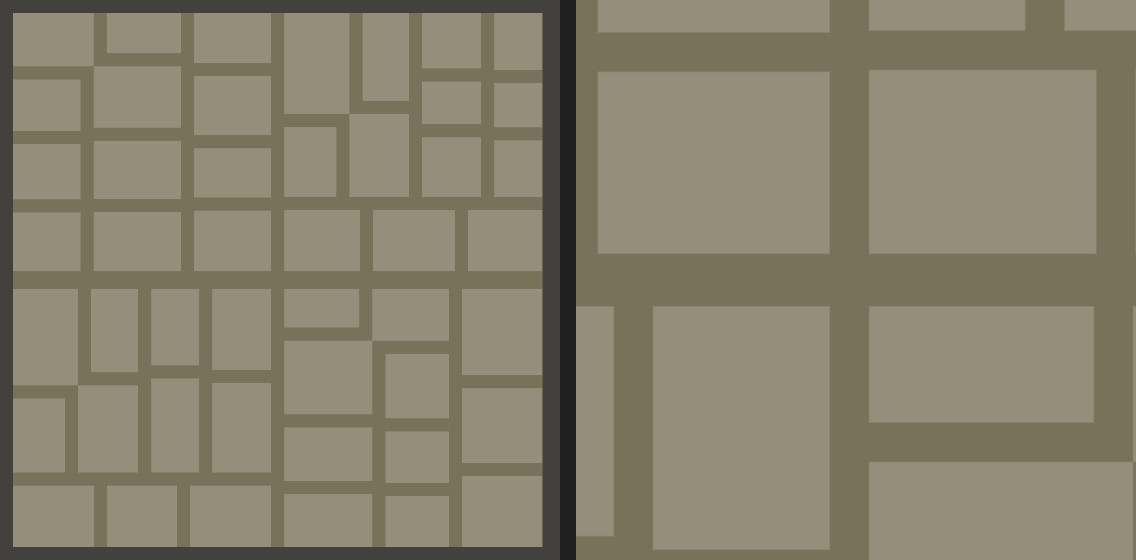
Left, the full canvas; right, a detail of the centre.
Reproduce this texture procedurally as a three.js fragment shader.

```glsl
// Flat paving of irregular rectangular stones in four panels, with mortar and a dark frame.
varying vec2 vUv;

const vec3 STONE = vec3(0.584, 0.557, 0.482);
const vec3 MORTAR = vec3(0.471, 0.447, 0.357);
const vec3 FRAME = vec3(0.263, 0.255, 0.238);

const vec2 FIELD_MIN = vec2(0.0234, 0.0234);
const vec2 FIELD_MAX = vec2(0.9688, 0.9766);
const vec2 PANEL_PITCH = vec2(0.4844, 0.4922);
const float PANEL_SIZE = 0.4609;
const float STRIP_HEIGHT = 0.1094;
const float GAP = 0.0234;
const vec2 JITTER = vec2(0.2, 0.28);  // share of a column and of a row
const float EDGE = 0.0007;
const float SEED = 3.0;

float hash(vec2 p) {
  return fract(sin(dot(p, vec2(127.1, 311.7))) * 43758.5453);
}

// Centre of the k-th of the joints that divide a length into count stones.
float jointAt(float k, float count, float len, float jitter, float seed) {
  float inner = step(0.5, k) * step(k, count - 0.5);
  float offset = inner * jitter * (hash(vec2(k, seed)) - 0.5);
  return (len + GAP) * (k + offset) / count - 0.5 * GAP;
}

// The first column joint sidesteps below the top row, so that corners touch.
float columnJoint(float k, float columns, float width, float side, float stagger, float seed) {
  float shift = k == 1.0 ? 0.5 * side * stagger : 0.0;
  return jointAt(k, columns, width, JITTER.x, seed) + shift;
}

// The first two columns share their top joint, one gap apart.
float rowJoint(float k, float column, float rows, float height, float stagger, float seed) {
  bool paired = k > 0.5 && k == rows - 1.0 && column < 1.5;
  float key = paired ? 1.0 : column;
  float shift = paired ? (0.5 - column) * stagger : 0.0;
  return jointAt(k, rows, height, JITTER.y, seed + 7.3 * (key + 1.0)) + shift;
}

// Signed depth inside a box, positive within.
float boxDepth(vec2 p, vec2 low, vec2 high) {
  vec2 depth = min(p - low, high - p);
  return min(depth.x, depth.y);
}

// Depth inside the nearest stone of a block; some columns get an extra row.
float stoneBlock(vec2 p, vec2 size, float columns, float minRows, float extraChance, float seed) {
  float stagger = hash(vec2(seed, 5.7)) < 0.5 ? -GAP : GAP;
  float depth = -1.0;
  for (int i = 0; i < 4; i++) {
    float c = float(i);
    if (c >= columns) break;
    float rows = minRows + step(hash(vec2(max(c, 1.0), seed + 2.9)), extraChance);
    for (int j = 0; j < 4; j++) {
      float r = float(j);
      if (r >= rows) break;
      float side = r == rows - 1.0 ? -1.0 : 1.0;
      vec2 low = vec2(columnJoint(c, columns, size.x, side, stagger, seed),
                      rowJoint(r, c, rows, size.y, stagger, seed));
      vec2 high = vec2(columnJoint(c + 1.0, columns, size.x, side, stagger, seed),
                       rowJoint(r + 1.0, c, rows, size.y, stagger, seed));
      depth = max(depth, boxDepth(p, low, high) - 0.5 * GAP);
    }
  }
  return depth;
}

// Panels alternate: three wide columns, or four narrow ones above a strip.
float panelDepth(vec2 p, vec2 panel) {
  float seed = SEED + 11.3 * panel.x + 23.9 * panel.y;
  if (panel.x != panel.y) {
    return stoneBlock(p, vec2(PANEL_SIZE), 3.0, 3.0, 0.6, seed);
  }
  float upperStart = STRIP_HEIGHT + GAP;
  float strip = stoneBlock(p, vec2(PANEL_SIZE, STRIP_HEIGHT), 3.0, 1.0, -1.0, seed + 1.7);
  float upper = stoneBlock(p - vec2(0.0, upperStart),
                           vec2(PANEL_SIZE, PANEL_SIZE - upperStart), 4.0, 2.0, 0.45, seed);
  return max(strip, upper);
}

void main() {
  vec2 panel = clamp(floor((vUv - FIELD_MIN + 0.5 * GAP) / PANEL_PITCH), 0.0, 1.0);
  float stone = panelDepth(vUv - FIELD_MIN - panel * PANEL_PITCH, panel);
  float field = boxDepth(vUv, FIELD_MIN, FIELD_MAX);

  vec3 color = mix(MORTAR, STONE, smoothstep(-EDGE, EDGE, stone));
  color = mix(FRAME, color, smoothstep(-EDGE, EDGE, field));
  gl_FragColor = vec4(color, 1.0);
}
```
